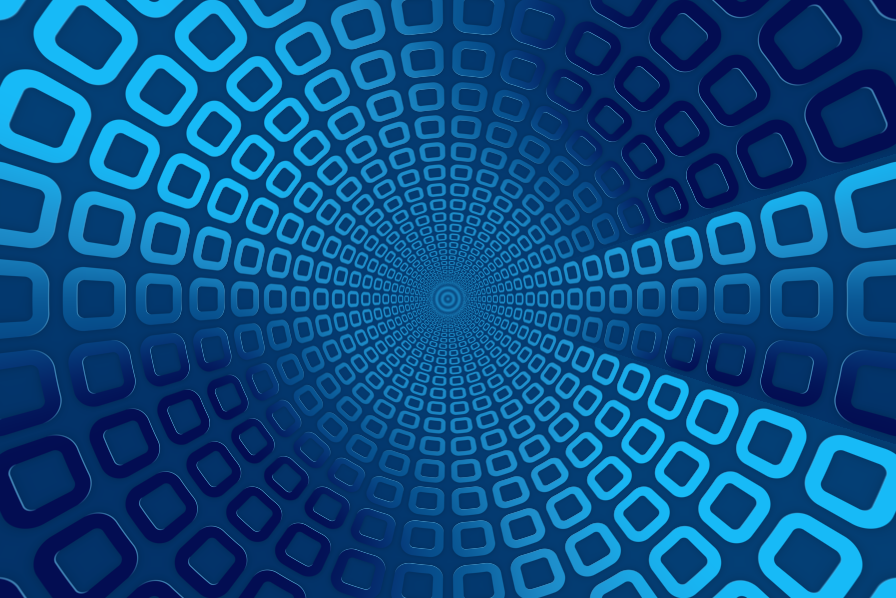
Give the GLSL for this background, as a Shadertoy shader.

```glsl
const float TAU = 6.2831853;
const float SPOKES = 30.0;        // tiles around each ring
const float RING_LOG = 7.8;       // rings per log unit of radius
const float RING_LINEAR = 5.2;    // widens the outer rings
const float RING_SHIFT = 0.2;
const float TILE_HALF = 0.328;    // centre line of the frame, in cells
const float TILE_CORNER = 0.17;
const float FRAME_HALF = 0.085;
const float INNER_TONE = 0.68;    // even tone near the middle
const float CORE_RADIUS = 0.03;
const float CORE_STEP = 0.0095;

const vec3 BASE = vec3(0.01, 0.21, 0.42);
const vec3 NAVY = vec3(0.01, 0.05, 0.32);
const vec3 DEEP = vec3(0.03, 0.32, 0.56);
const vec3 AZURE = vec3(0.12, 0.57, 0.81);
const vec3 CYAN = vec3(0.09, 0.73, 0.97);
const vec3 GLINT = vec3(0.38, 0.72, 0.90);

vec3 toneColour(float tone) {
    vec3 c = mix(NAVY, DEEP, smoothstep(0.0, 0.4, tone));
    c = mix(c, AZURE, smoothstep(0.35, 0.75, tone));
    return mix(c, CYAN, smoothstep(0.7, 1.0, tone));
}

// Conical light and dark sweeps, with sharp breaks beside the right axis
float sweepTone(float degrees) {
    float upper = smoothstep(42.0, 146.0, degrees)
                * (1.0 - smoothstep(150.0, 206.0, degrees));
    float lower = smoothstep(228.0, 328.0, degrees);
    float wedgeAngle = degrees > 180.0 ? degrees - 360.0 : degrees;
    float wedge = smoothstep(-22.0, 26.0, wedgeAngle);
    return abs(wedgeAngle) < 18.0 ? wedge : upper + lower;
}

// Signed distance to a rounded square; the outward normal is returned too
float roundedSquare(vec2 p, float halfSize, float corner, out vec2 normal) {
    vec2 d = abs(p) - halfSize + corner;
    vec2 outside = max(d, 0.0);
    normal = sign(p) * outside / max(length(outside), 1e-4);
    return length(outside) + min(max(d.x, d.y), 0.0) - corner;
}

void mainImage(out vec4 fragColor, in vec2 fragCoord) {
    vec2 uv = (fragCoord - 0.5 * iResolution.xy) / iResolution.y;
    float radius = max(length(uv), 1e-4);
    float angle = atan(uv.y, uv.x);

    // Polar cells: x runs outwards, y runs around
    float ring = RING_LOG * log(radius) - RING_LINEAR * radius + RING_SHIFT;
    vec2 cell = fract(vec2(ring, angle * SPOKES / TAU) + 0.5) - 0.5;
    float cellSize = radius * mix(0.15, 0.225, smoothstep(0.1, 0.7, radius));
    float blur = 0.8 / (iResolution.y * cellSize);

    // Hollow tile
    vec2 normal;
    float halfSize = TILE_HALF + 0.03 * (radius - 0.4);
    float box = roundedSquare(cell, halfSize, TILE_CORNER, normal);
    float frame = abs(box) - FRAME_HALF;
    float coverage = 1.0 - smoothstep(-blur, blur, frame);
    coverage = mix(coverage, 0.45, smoothstep(0.2, 0.6, blur));

    // Tone: even inside, swept outside
    float degrees = mod(angle * 360.0 / TAU, 360.0);
    float spread = smoothstep(0.12, 0.46, radius);
    float tone = mix(INNER_TONE, sweepTone(degrees), spread);
    vec3 tile = toneColour(tone);

    // Background with a soft tile shadow
    vec3 colour = mix(BASE, toneColour(tone), 0.07);
    colour *= 1.0 - 0.12 * exp(-max(frame, 0.0) * 22.0);
    colour = mix(colour, tile, coverage);

    // Bevel glint on the edges that face the middle
    float facing = max(-normal.x * sign(box), 0.0);
    float rimWidth = max(0.014, blur);
    float rim = 1.0 - smoothstep(0.0, rimWidth, abs(frame));
    float glint = rim * facing * smoothstep(0.15, 0.4, radius);
    colour = mix(colour, GLINT, glint * mix(0.65, 0.3, tone));

    // Concentric core
    float ripple = 0.5 + 0.5 * cos(TAU * radius / CORE_STEP);
    vec3 core = mix(BASE, AZURE, 0.25 + 0.55 * ripple);
    float coreMask = 1.0 - smoothstep(0.6, 1.2, radius / CORE_RADIUS);
    colour = mix(colour, core, coreMask);

    fragColor = vec4(colour, 1.0);
}
```
